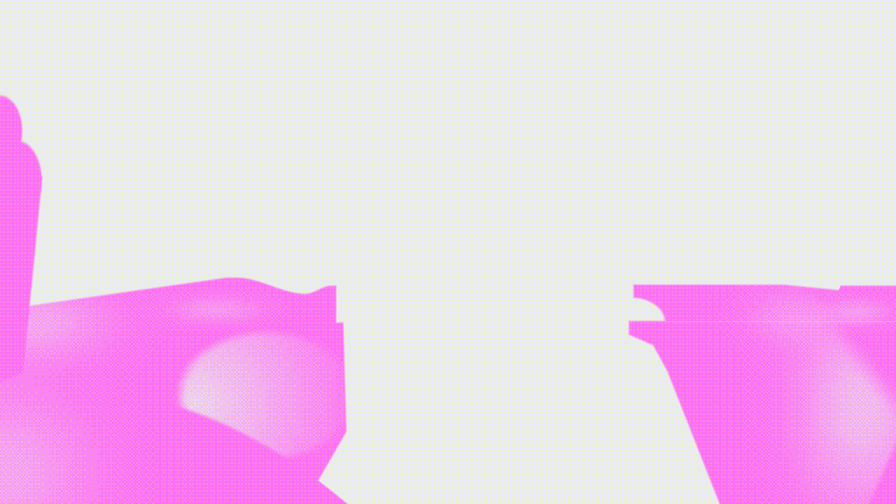
Give the GLSL for this background, as a WebGL 1 fragment shader.

```glsl
precision mediump float;
// Flat pink folded forms on a pale paper ground, shaded by soft glows.
// Forms are unions and cuts of signed fields (positive inside); an ordered
// 4x4 dither steps the shading and scatters yellow grain over everything.
uniform vec2 u_resolution;

const vec3 PAPER = vec3(0.91, 0.92, 0.97);
const vec3 PAPER_GRAIN = vec3(0.93, 0.95, 0.80);
const vec3 PINK = vec3(0.99, 0.43, 0.98);
const vec3 PINK_GRAIN = vec3(0.99, 0.49, 0.78);
const float GRAIN_ROWS = 288.0;
const float SHADE_STEPS = 6.0;
const float EDGE = 0.003;

// Signed distance to the line a-b, positive on its left.
float cut(vec2 p, vec2 a, vec2 b) {
  vec2 d = normalize(b - a);
  return dot(p - a, vec2(-d.y, d.x));
}

float ellipse(vec2 p, vec2 center, vec2 radii) {
  return (1.0 - length((p - center) / radii)) * min(radii.x, radii.y);
}

float glow(vec2 p, vec2 center, vec2 radii) {
  vec2 d = (p - center) / radii;
  return exp(-dot(d, d));
}

float fill(float field, float softness) {
  return smoothstep(-softness, softness, field);
}

float ramp(float x, float start, float end) {
  return clamp((x - start) / (end - start), 0.0, 1.0);
}

float bayer2(vec2 cell) {
  cell = mod(floor(cell), 2.0);
  return fract(cell.x * 0.5 + cell.y * cell.y * 0.75);
}

float bayer4(vec2 cell) {
  return bayer2(cell * 0.5) * 0.25 + bayer2(cell);
}

// Upright form on the left edge: two rounded tips over a tapering stem.
float stemField(vec2 p) {
  float tips = max(ellipse(p, vec2(0.0, 0.74), vec2(0.044, 0.07)),
                   ellipse(p, vec2(0.035, 0.64), vec2(0.048, 0.08)));
  float side = cut(p, vec2(0.046, 0.26), vec2(0.083, 0.64));
  float base = cut(p, vec2(0.0, 0.243), vec2(0.046, 0.26));
  return max(tips, min(min(side, base), 0.65 - p.y));
}

// Height of the crease sweeping down through the left form.
float creaseHeight(float x) {
  float d = x - 0.475;
  return 0.144 - 0.5 * d - 0.8 * d * d;
}

float leftField(vec2 p) {
  float top = 0.385 + 0.064 * ramp(p.x, 0.0, 0.45)
            - 0.032 * smoothstep(0.47, 0.606, p.x)
            + 0.016 * smoothstep(0.606, 0.657, p.x);
  float side = cut(p, vec2(0.6875, 0.144), vec2(0.681, 0.359));
  float corner = cut(p, vec2(0.634, 0.051), vec2(0.6875, 0.144));
  float step_ = max(0.667 - p.x, 0.36 - p.y);
  float upper = min(min(side, corner), step_);
  float lower = creaseHeight(p.x) - p.y;
  return min(top - p.y, max(upper, lower));
}

float rightField(vec2 p) {
  float top = 0.435 - 0.011 * ramp(p.x, 1.556, 1.667)
            + 0.009 * smoothstep(1.664, 1.668, p.x);
  float notch = ellipse(p, vec2(1.25, 0.362), vec2(0.069, 0.048));
  float upper = min(min(p.x - 1.257, -notch), p.y - 0.361);
  float slope = max(cut(p, vec2(1.248, 0.336), vec2(1.296, 0.315)),
                max(cut(p, vec2(1.296, 0.315), vec2(1.324, 0.264)),
                    cut(p, vec2(1.324, 0.264), vec2(1.428, 0.0))));
  float lower = min(min(p.x - 1.248, slope), 0.363 - p.y);
  return min(top - p.y, max(upper, lower));
}

// Pale light inside the left form, brightest just above the crease.
float leftLight(vec2 p) {
  float pocket = fill(ellipse(p, vec2(0.53, 0.215), vec2(0.172, 0.125)), 0.012)
               * fill(p.y - creaseHeight(p.x), 0.006);
  float light = pocket * 0.75 * (1.0 - ramp(length(p - vec2(0.39, 0.2)), 0.0, 0.33));
  light += 0.28 * glow(p, vec2(0.43, 0.385), vec2(0.085, 0.025));
  light += 0.38 * glow(p, vec2(0.07, 0.36), vec2(0.14, 0.07));
  return light + 0.4 * glow(p, vec2(0.0, 0.06), vec2(0.17, 0.16));
}

float rightLight(vec2 p) {
  float body = fill(cut(p, vec2(1.778, 0.2), vec2(1.66, 0.345)), 0.03)
             * fill(cut(p, vec2(1.725, 0.0), vec2(1.778, 0.12)), 0.008);
  float light = 0.55 * body * glow(p, vec2(1.71, 0.19), vec2(0.12, 0.19));
  light += 0.3 * glow(p, vec2(1.7, 0.38), vec2(0.06, 0.025));
  return light + 0.2 * glow(p, vec2(1.56, 0.37), vec2(0.08, 0.05));
}

void main() {
  vec2 p = gl_FragCoord.xy / u_resolution.y;
  float threshold = bayer4(p * GRAIN_ROWS);

  // Coverage of the forms, with the stem in front and unlit.
  float stem = fill(stemField(p), EDGE);
  float forms = max(stem, fill(max(leftField(p), rightField(p)), EDGE));
  float light = 0.05 + (leftLight(p) + rightLight(p)) * (1.0 - stem);
  light = floor(light * SHADE_STEPS + threshold) / SHADE_STEPS;

  // Grain is sparser on the pink than on the paper.
  vec3 paper = mix(PAPER_GRAIN, PAPER, step(0.2, threshold));
  vec3 pink = mix(PINK_GRAIN, PINK, step(0.12, threshold));
  gl_FragColor = vec4(mix(paper, mix(pink, paper, light), forms), 1.0);
}
```
